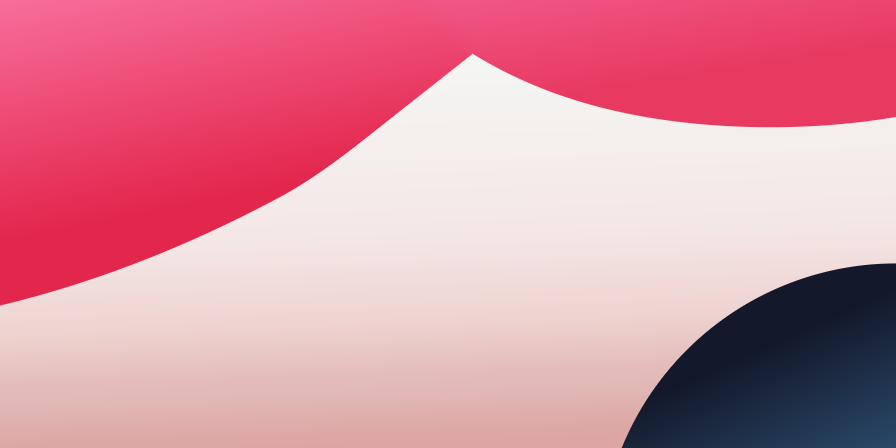
Give the GLSL for this background, as a WebGL 1 fragment shader.

```glsl
precision highp float;
// Draws a pale pink slope under two crimson waves, with a navy disc in the lower right corner.

uniform vec2 u_resolution;

// Coverage of the side where the signed distance is negative, one pixel soft
float cover(float dist) {
  return clamp(0.5 - dist * u_resolution.y, 0.0, 1.0);
}

float smoothMax(float a, float b, float k) {
  float h = max(k - abs(a - b), 0.0) / k;
  return max(a, b) + 0.25 * h * h * k;
}

// Lower edge of the left wave: a shallow bowl that straightens towards the peak
float leftEdge(float x) {
  float bowl = 0.318 + x * (0.24 + 0.236 * x);
  float ramp = 0.88 + 0.79 * (x - 1.055);
  return smoothMax(bowl, ramp, 0.02);
}

// Lower edge of the right wave: a sagging arc
float rightEdge(float x) {
  float d2 = (x - 1.72) * (x - 1.72);
  return 0.716 + d2 * (0.278 + 0.21 * d2);
}

vec3 slopeColor(vec2 p) {
  float h = p.y - 0.03 * (p.x - 1.0);
  vec3 c = mix(vec3(0.86, 0.65, 0.64), vec3(0.89, 0.74, 0.73), smoothstep(0.0, 0.18, h));
  c = mix(c, vec3(0.932, 0.825, 0.815), clamp((h - 0.17) / 0.11, 0.0, 1.0));
  c = mix(c, vec3(0.955, 0.908, 0.902), clamp((h - 0.28) / 0.2, 0.0, 1.0));
  return mix(c, vec3(0.96, 0.965, 0.957), clamp((h - 0.48) / 0.4, 0.0, 1.0));
}

vec3 waveColor(vec2 p) {
  float depth = 1.0 - p.y;
  float leftFade = clamp((depth + 0.2 * p.x) / 0.54, 0.0, 1.0);
  float rightFade = clamp((depth + 0.15 * (p.x - 1.0)) / 0.25, 0.0, 1.0);
  vec3 left = mix(vec3(0.97, 0.43, 0.61), vec3(0.89, 0.15, 0.3), leftFade);
  vec3 right = mix(vec3(0.945, 0.34, 0.53), vec3(0.91, 0.225, 0.38), rightFade);
  // Soft seam running from the top edge down to the peak
  float seam = p.x - 0.95 - 0.87 * depth;
  return mix(left, right, smoothstep(-0.05, 0.05, seam));
}

vec3 discColor(vec2 p) {
  float glow = (1.0 - p.y + 0.45 * (p.x - 2.0) - 0.64) / 0.36;
  return mix(vec3(0.075, 0.095, 0.165), vec3(0.165, 0.285, 0.41), clamp(glow, 0.0, 1.0));
}

void main() {
  // Height is 1 and width is 2 on any canvas of this shape
  vec2 p = gl_FragCoord.xy / u_resolution * vec2(2.0, 1.0);

  // Waves meet in a peak; each height gap is scaled by its edge steepness
  float leftSteep = 0.24 + 0.55 * clamp(p.x, 0.0, 1.0);
  float leftGap = (leftEdge(p.x) - p.y) / sqrt(1.0 + leftSteep * leftSteep);
  float rightGap = (rightEdge(p.x) - p.y) / (1.0 + 0.3 * abs(p.x - 1.72));
  vec3 color = mix(slopeColor(p), waveColor(p), cover(min(leftGap, rightGap)));

  // Disc centred below the right corner
  color = mix(color, discColor(p), cover(length(p - vec2(2.0, -0.249)) - 0.661));

  gl_FragColor = vec4(color, 1.0);
}
```
